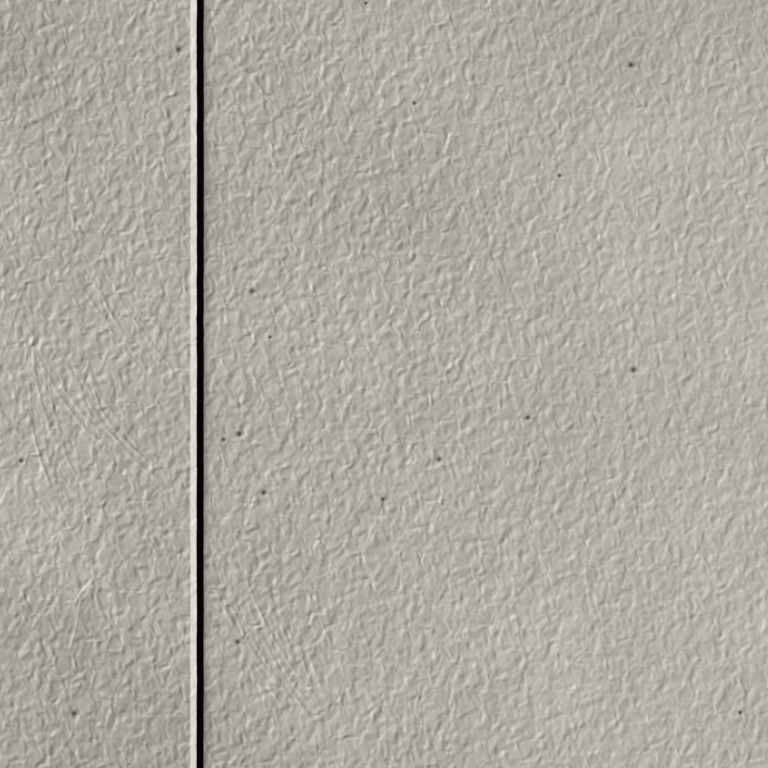
This texture is drawn by a three.js fragment shader. Its source:

```glsl
#define GROOVE_X 0.2608
#define GROOVE_HALF 0.0042
#define GRAIN_SCALE 118.0
#define GRAIN_DEPTH 0.26
#define LIGHT_STEP vec2(-0.0033, 0.0022)
#define SCRATCH_WIDTH 0.0024
#define SCRATCH_DEPTH 0.14
#define PIT_COUNT 18
#define PLASTER vec3(0.685, 0.667, 0.643)
#define LIP_COLOR vec3(0.89, 0.875, 0.855)
#define GAP_COLOR vec3(0.025, 0.02, 0.018)

varying vec2 vUv;

float hash(vec2 p) {
  vec3 q = fract(vec3(p.xyx) * 0.1031);
  q += dot(q, q.yzx + 33.33);
  return fract((q.x + q.y) * q.z);
}

float noise(vec2 p) {
  vec2 i = floor(p), f = fract(p);
  f = f * f * f * (f * (f * 6.0 - 15.0) + 10.0);
  return mix(mix(hash(i), hash(i + vec2(1.0, 0.0)), f.x),
             mix(hash(i + vec2(0.0, 1.0)), hash(i + vec2(1.0, 1.0)), f.x), f.y);
}

mat2 turn(float a) {
  return mat2(cos(a), sin(a), -sin(a), cos(a));
}

// Height of the rough plaster skin
float grainHeight(vec2 p) {
  vec2 q = p * GRAIN_SCALE * vec2(1.1, 0.88);
  q += 0.9 * vec2(noise(q * 0.6 + 17.0), noise(q * 0.6 + 71.0));
  float h = noise(turn(0.5) * q + 40.0) * 0.6;
  h += noise(turn(1.2) * q * 1.75 + 90.0) * 0.4;
  return h + noise(turn(0.3) * q * 0.45 + 150.0) * 0.3;
}

// Lit ridge along a bowed line from a to b
float stroke(vec2 p, vec2 a, vec2 b, float bow) {
  float len = length(b - a);
  vec2 along = (b - a) / len, q = p - a;
  float s = dot(q, along) / len;
  float across = dot(q, vec2(-along.y, along.x)) - bow * 4.0 * s * (1.0 - s);
  float x = across / SCRATCH_WIDTH;
  float fade = smoothstep(0.0, 0.2, s) * (1.0 - smoothstep(0.75, 1.0, s));
  return -x * exp(-x * x) * fade;
}

// Bundle of trowel strokes scattered about one path
float sweep(vec2 p, vec2 a, vec2 b, float spread, float bow, float seed) {
  float sum = 0.0;
  vec2 wobble = 0.003 * vec2(noise(p * 35.0 + seed) - 0.5, 0.0);
  for (int i = 0; i < 7; i++) {
    float k = float(i);
    vec2 shift = spread * (vec2(hash(vec2(k, seed)), hash(vec2(seed, k + 9.0))) - 0.5);
    float from = 0.35 * hash(vec2(k + 20.0, seed));
    float to = 1.0 - 0.35 * hash(vec2(k + 40.0, seed));
    float strength = 0.4 + 0.6 * hash(vec2(k + 60.0, seed));
    sum += strength * stroke(p + wobble, mix(a, b, from) + shift, mix(a, b, to) + shift, bow);
  }
  return sum * (0.35 + 0.9 * noise(p * 45.0 + seed));
}

float scratches(vec2 p) {
  float left = sweep(p, vec2(0.03, 0.64), vec2(0.125, 0.23), 0.055, -0.02, 3.0);
  left += sweep(p, vec2(0.04, 0.60), vec2(0.25, 0.32), 0.05, -0.018, 11.0);
  left += 0.6 * sweep(p, vec2(0.10, 0.68), vec2(0.24, 0.47), 0.08, -0.01, 19.0);
  left += 0.8 * stroke(p, vec2(0.036, 0.65), vec2(-0.01, 0.51), 0.003);
  // Short hooked crack
  left += 1.3 * stroke(p, vec2(0.13, 0.25), vec2(0.094, 0.205), -0.005);
  left += 1.3 * stroke(p, vec2(0.106, 0.228), vec2(0.086, 0.14), 0.003);
  float right = sweep(p, vec2(0.275, 0.30), vec2(0.43, 0.02), 0.05, -0.01, 27.0);
  right += 0.8 * sweep(p, vec2(0.38, 0.26), vec2(0.43, 0.09), 0.06, -0.008, 35.0);
  right += 0.5 * sweep(p, vec2(0.30, 0.99), vec2(0.44, 0.83), 0.09, 0.01, 43.0);
  return p.x < GROOVE_X ? left : right;
}

// Broad uneven tone of the wall
float wallTone(vec2 p) {
  float tone = 0.035 * (noise(p * 4.0 + 5.0) - 0.5) + 0.025 * (noise(p * 11.0 + 30.0) - 0.5);
  tone -= 0.04 * (1.0 - smoothstep(-0.05, 0.08, p.y - 0.26 + 0.7 * p.x));
  tone -= 0.03 * smoothstep(0.75, 1.0, p.y) * (1.0 - smoothstep(0.0, 0.2, p.x));
  return tone + 0.018 * smoothstep(0.45, 1.0, p.x) * (1.0 - smoothstep(0.7, 1.0, p.y));
}

void main() {
  vec2 p = vUv;

  // Plaster relief lit from the upper left
  float relief = grainHeight(p) - grainHeight(p + LIGHT_STEP);
  float depth = GRAIN_DEPTH * mix(1.1, 0.85, smoothstep(0.3, 1.0, p.x));
  float shade = relief * depth + scratches(p) * SCRATCH_DEPTH + wallTone(p);
  vec3 color = PLASTER + shade * mix(vec3(0.95, 1.0, 1.06), vec3(1.0), step(0.0, shade));

  // Scattered pits, each with a bright lower rim
  for (int i = 0; i < PIT_COUNT; i++) {
    float k = float(i);
    vec2 q = p - vec2(hash(vec2(k, 5.3)), hash(vec2(k, 8.7)));
    float size = mix(0.002, 0.0037, hash(vec2(k, 2.1)));
    float hole = exp(-dot(q, q) / (size * size));
    vec2 r = q - size * vec2(1.1, -1.2);
    float rim = exp(-dot(r, r) / (size * size * 0.7));
    color = mix(color, LIP_COLOR, 0.55 * rim);
    color = mix(color, vec3(0.2, 0.17, 0.14), 0.75 * hole);
  }

  // Panel joint: pale lip, dark gap, soft brown shade on the far side
  float x = p.x - GROOVE_X + 0.0006 * (noise(vec2(p.y * 60.0, 2.0)) - 0.5);
  float lip = smoothstep(-0.0145, -0.0115, x) * (1.0 - smoothstep(-0.0065, -0.0045, x));
  float farShade = step(0.0, x) * exp(-max(x - GROOVE_HALF, 0.0) / 0.0045);
  float gap = 1.0 - smoothstep(GROOVE_HALF - 0.001, GROOVE_HALF + 0.001, abs(x));
  color = mix(color, LIP_COLOR + 0.3 * shade, 0.9 * lip);
  color = mix(color, vec3(0.38, 0.33, 0.28), 0.65 * farShade);
  color = mix(color, GAP_COLOR, gap);

  gl_FragColor = vec4(clamp(color, 0.0, 1.0), 1.0);
}
```
